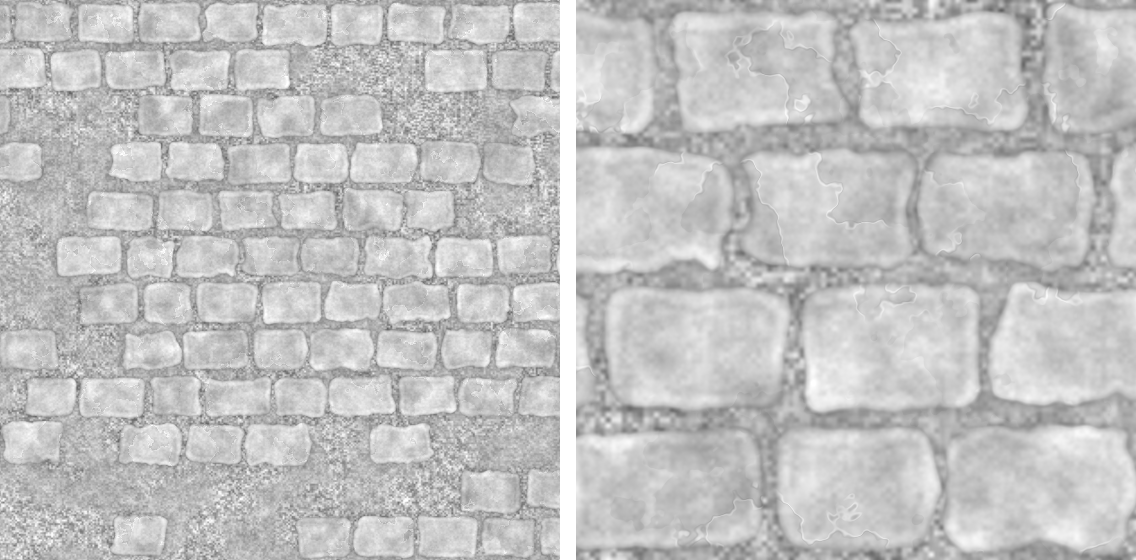
Left, the full canvas; right, a detail of the centre.
This texture map is drawn by a Shadertoy shader. Its source:

```glsl
// Pale grey cobblestones in staggered rows, with missing stones filled by speckled gravel.
#define ROWS 12.0
#define PITCH 1.333
#define GAP 0.055
#define ROUNDING 0.15
#define MISSING 0.39
#define EDGE_WARP 0.10
#define GRAIN 26.0
#define STONE_TONE 0.825
#define GRAVEL_TONE 0.735
#define HALO_DEPTH 0.13

float hash(vec2 p) {
    return fract(sin(dot(p, vec2(127.1, 311.7))) * 43758.5453);
}

float noise(vec2 p) {
    vec2 i = floor(p), f = fract(p);
    f = f * f * (3.0 - 2.0 * f);
    vec2 e = vec2(0.0, 1.0);
    return mix(mix(hash(i), hash(i + e.yx), f.x),
               mix(hash(i + e.xy), hash(i + e.yy), f.x), f.y);
}

// Rotated octaves, normalised to 0..1
float fbm(vec2 p) {
    float sum = 0.0, amp = 0.5;
    for (int i = 0; i < 5; i++) {
        sum += amp * noise(p);
        p = mat2(1.6, 1.2, -1.2, 1.6) * p + 7.3;
        amp *= 0.55;
    }
    return sum / 1.055;
}

float roundedBox(vec2 p, vec2 extent, float radius) {
    vec2 q = abs(p) - extent + radius;
    return length(max(q, 0.0)) + min(max(q.x, q.y), 0.0) - radius;
}

// Gaps gather in clusters
bool isMissing(vec2 id) {
    return 0.65 * noise(id * vec2(0.45, 0.6) + 3.7) + 0.35 * hash(id + 51.0) < MISSING;
}

float jointOffset(vec2 id) {
    return 0.2 * (hash(id + 8.0) - 0.5);
}

// Signed distance to the nearest stone, and its id
float nearestStone(vec2 p, out vec2 nearestId) {
    float nearest = 1.0;
    nearestId = vec2(0.0);
    for (int j = -1; j <= 1; j++) {
        float row = floor(p.y) + float(j);
        float shift = 0.5 * mod(row, 2.0) + 0.35 * hash(vec2(row, 5.0));
        float col = floor(p.x / PITCH + shift);
        for (int i = -1; i <= 1; i++) {
            vec2 id = vec2(col + float(i), row);
            if (isMissing(id)) continue;
            float left = id.x + jointOffset(id);
            float right = id.x + 1.0 + jointOffset(id + vec2(1.0, 0.0));
            vec2 centre = vec2((0.5 * (left + right) - shift) * PITCH,
                               row + 0.5 + 0.06 * (hash(id + 2.0) - 0.5));
            vec2 extent = vec2(0.5 * (right - left) * PITCH, 0.5 - 0.04 * hash(id + 4.0)) - GAP;
            vec2 q = p - centre;
            q += 0.12 * (hash(id + 6.0) - 0.5) * vec2(q.y, -q.x);
            // Uneven outline, rougher on some stones
            vec2 w = q * 3.2 + id * 17.0;
            float rough = EDGE_WARP * (0.5 + 1.2 * hash(id + 9.0));
            q += rough * (vec2(noise(w), noise(w + 31.0)) - 0.5);
            q += 0.35 * rough * (vec2(noise(w * 3.0), noise(w * 3.0 + 13.0)) - 0.5);
            float d = roundedBox(q, extent, ROUNDING);
            if (d < nearest) {
                nearest = d;
                nearestId = id;
            }
        }
    }
    return nearest;
}

// Cloudy face with flaked plates, fine cracks and a worn rim
float stoneShade(vec2 p, vec2 id, float d, float speckle) {
    vec2 s = p + id * 3.7;
    float shade = STONE_TONE + 0.36 * (fbm(s * 3.0) - 0.5) + 0.05 * (hash(id) - 0.5);
    float flake = fbm(s * 1.7 + 9.0);
    float crackMask = smoothstep(0.4, 0.6, noise(s * 2.3 + 40.0));
    shade -= 0.045 * smoothstep(0.55, 0.565, flake);
    shade -= 0.08 * crackMask * (1.0 - smoothstep(0.0, 0.014, abs(flake - 0.55)));
    shade += 0.06 * crackMask * (1.0 - smoothstep(0.0, 0.014, abs(flake - 0.53)));
    shade += 0.035 * exp(-pow((d + 0.07) / 0.035, 2.0));
    shade -= 0.025 * exp(-pow((d + 0.14) / 0.03, 2.0));
    shade -= 0.12 * smoothstep(-0.05, 0.01, d);
    return shade + 0.10 * speckle;
}

// Smooth and coarse areas of grit, darkened around the stones
float gravelShade(vec2 p, float d, float speckle) {
    float area = fbm(p * 1.4 + 20.0);
    float coarse = smoothstep(0.38, 0.6, area);
    float shade = GRAVEL_TONE + 0.18 * (fbm(p * 4.0 + 60.0) - 0.5);
    shade -= 0.03 * smoothstep(0.5, 0.52, fbm(p * 2.5 + 80.0)) * (1.0 - coarse);
    shade += mix(0.22, 0.5, coarse) * speckle;
    return shade - HALO_DEPTH * exp(-max(d, 0.0) / 0.06);
}

void mainImage(out vec4 fragColor, in vec2 fragCoord) {
    vec2 p = fragCoord / iResolution.y * ROWS;
    vec2 id;
    float d = nearestStone(p, id);
    float speckle = 0.7 * noise(p * GRAIN) + 0.45 * noise(p * GRAIN * 0.5 + 5.0) - 0.575;
    float cover = 1.0 - smoothstep(-0.02, 0.02, d);
    float shade = mix(gravelShade(p, d, speckle), stoneShade(p, id, d, speckle), cover);
    fragColor = vec4(vec3(clamp(shade, 0.0, 1.0)), 1.0);
}
```
